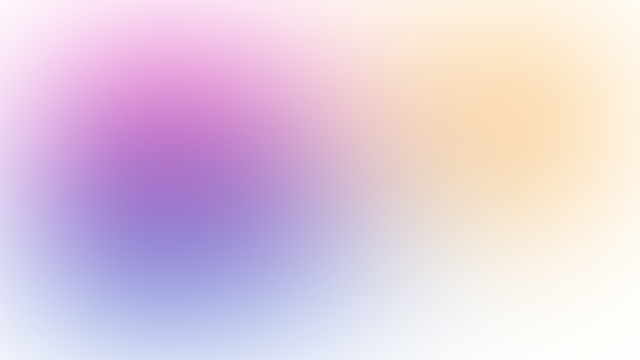
A Shadertoy shader for this background:

```glsl
// Soft blurred pools of orchid, periwinkle and peach ink on white paper.

// Canvas space: height is 1, width is ASPECT.
const float ASPECT = 16.0 / 9.0;
const vec3 PAPER = vec3(1.0, 1.0, 0.995);

// Ink strength per channel: how much red, green and blue each pool absorbs.
const vec3 ORCHID_INK     = vec3(0.04, 0.56, 0.17);
const vec3 PERIWINKLE_INK = vec3(0.50, 0.35, 0.09);
const vec3 PEACH_INK      = vec3(0.01, 0.135, 0.335);

const vec2 ORCHID_CENTER     = vec2(0.463, 0.602);
const vec2 PERIWINKLE_CENTER = vec2(0.463, 0.330);
const vec2 PEACH_CENTER      = vec2(1.410, 0.653);

// Spread of each pool: left, right, vertical.
const vec3 ORCHID_SPREAD     = vec3(0.390, 0.450, 0.329);
const vec3 PERIWINKLE_SPREAD = vec3(0.430, 0.555, 0.336);
const vec3 PEACH_SPREAD      = vec3(0.486, 0.359, 0.347);

// Gaussian falloff with separate left and right widths.
float pool(vec2 p, vec2 center, vec3 spread) {
    vec2 d = p - center;
    d /= vec2(d.x < 0.0 ? spread.x : spread.y, spread.z);
    return exp(-dot(d, d));
}

void mainImage(out vec4 fragColor, in vec2 fragCoord) {
    vec2 p = fragCoord / iResolution.xy * vec2(ASPECT, 1.0);

    // Overlapping inks add their absorption.
    vec3 ink = ORCHID_INK * pool(p, ORCHID_CENTER, ORCHID_SPREAD)
             + PERIWINKLE_INK * pool(p, PERIWINKLE_CENTER, PERIWINKLE_SPREAD)
             + PEACH_INK * pool(p, PEACH_CENTER, PEACH_SPREAD);

    fragColor = vec4(PAPER * exp(-ink), 1.0);
}
```
